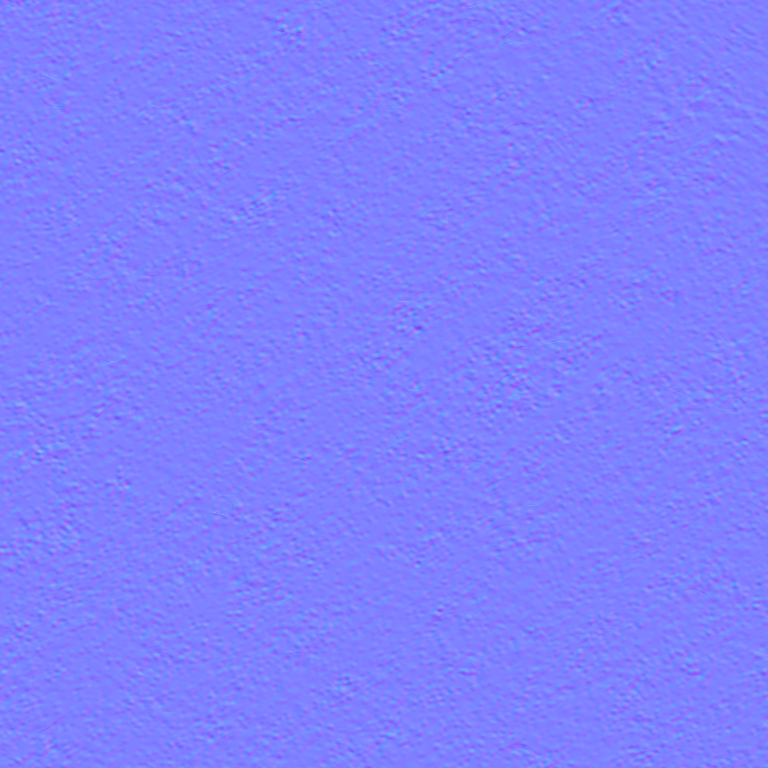
Reproduce this texture map procedurally as a WebGL 1 fragment shader.

```glsl
precision highp float;

uniform vec2 u_resolution;

vec3 hash3(vec2 cell) {
  vec3 k = vec3(dot(cell, vec2(127.1, 311.7)),
                dot(cell, vec2(269.5, 183.3)),
                dot(cell, vec2(419.2, 371.9)));
  return fract(sin(k) * 43758.545);
}

// Cellular noise of round bumps and dents: xy = gradient, z = height
vec3 bumps(vec2 p) {
  vec2 cell = floor(p);
  vec3 sum = vec3(0.0);
  for (int j = -1; j <= 1; j++) {
    for (int i = -1; i <= 1; i++) {
      vec2 neighbour = cell + vec2(float(i), float(j));
      vec3 rnd = hash3(neighbour);
      vec2 d = p - neighbour - rnd.xy;
      float falloff = max(0.0, 1.0 - dot(d, d));
      float a = rnd.z * 2.0 - 1.0;
      sum += 1.3 * a * abs(a) * falloff * falloff * vec3(-6.0 * d, falloff);
    }
  }
  return sum;
}

// Bumps stretched along a direction, with the slope in canvas axes
vec3 grain(vec2 p, float scale, float angle, float squeeze) {
  vec2 along = vec2(cos(angle), sin(angle));
  vec2 across = vec2(-along.y, along.x);
  vec2 q = vec2(dot(p, along) * squeeze, dot(p, across)) * scale;
  vec3 b = bumps(q + scale);
  return vec3(b.x * squeeze * along + b.y * across, b.z);
}

// Thin broken steps along a contour of the bumps
vec2 flakeEdges(vec2 p, float scale, float angle) {
  vec3 b = grain(p, scale, angle, 0.7);
  float level = (b.z - 0.08) / 0.09;
  return b.xy * exp(-level * level);
}

// Slope of sparse trowel marks, mostly rising to the right, a few upright
vec2 scratches(vec2 p, float scale) {
  vec2 q = p * scale;
  vec2 cell = floor(q);
  vec2 sum = vec2(0.0);
  for (int j = -1; j <= 1; j++) {
    for (int i = -1; i <= 1; i++) {
      vec2 neighbour = cell + vec2(float(i), float(j));
      vec3 rnd = hash3(neighbour + 57.0);
      vec3 look = hash3(neighbour + 91.0);
      float upright = step(0.75, look.x);
      float angle = mix(0.2 + 0.4 * look.y, 1.57, upright);
      vec2 dir = vec2(cos(angle), sin(angle));
      vec2 side = vec2(-dir.y, dir.x);
      vec2 d = q - neighbour - 0.2 - 0.6 * rnd.xy;
      float u = dot(d, dir);
      float wobble = 0.03 * sin(u * 8.0 + rnd.z * 6.3) + 0.012 * sin(u * 23.0);
      float v = (dot(d, side) + wobble * (1.0 - upright)) / 0.022;
      float reach = mix(0.3 + 0.5 * look.z, 0.2, upright);
      float fade = 1.0 - smoothstep(0.3 * reach, reach, abs(u));
      float broken = 0.5 + 0.5 * sin(u * 45.0 + look.y * 40.0);
      sum += side * v * exp(-v * v) * fade * broken * (rnd.z - 0.2);
    }
  }
  return sum;
}

void main() {
  vec2 p = gl_FragCoord.xy / u_resolution;

  // Gentle bending keeps the grain from running straight
  vec2 bent = p + 0.003 * vec2(sin(p.y * 31.0 + 2.0 * sin(p.x * 9.0)),
                               sin(p.x * 27.0 + 2.0 * sin(p.y * 13.0)));

  // Patches of rough and smoothed plaster
  vec2 patchPos = vec2(p.x + 0.4 * p.y, 1.4 * p.y - 0.5 * p.x);
  float roughness = 0.97 + 0.3 * bumps(patchPos * 8.0 + 11.0).z
                         + 0.5 * bumps(patchPos * 24.0 + 31.0).z;
  roughness = clamp(roughness, 0.6, 1.6);

  // Layered grain, crossed by falling ripples in the upper right
  vec2 slope = 0.48 * grain(bent, 92.0, 0.5, 0.8).xy
             + 0.98 * grain(bent, 165.0, 0.3, 0.85).xy;
  float corner = smoothstep(1.2, 1.9, p.x + p.y);
  slope = mix(slope, slope * 0.75 + 0.65 * grain(bent, 120.0, -0.5, 0.55).xy, corner);

  // Flaked rims gather in the rough patches
  float flaky = smoothstep(0.85, 1.3, roughness);
  slope += (0.2 + 0.8 * flaky) * (0.7 * flakeEdges(bent, 38.0, 0.4)
                                + flakeEdges(bent, 66.0, 0.2));

  // Light sideways relief, leaning against the vertical one
  slope = vec2(0.8 * slope.x - 0.08 * slope.y, slope.y);
  slope *= 0.088 * roughness;
  slope += 0.3 * scratches(bent, 6.0);

  // Pack the surface normal as colour
  vec3 normal = normalize(vec3(slope + vec2(-0.004, 0.008), 1.0));
  gl_FragColor = vec4(normal * 0.5 + 0.5, 1.0);
}
```
